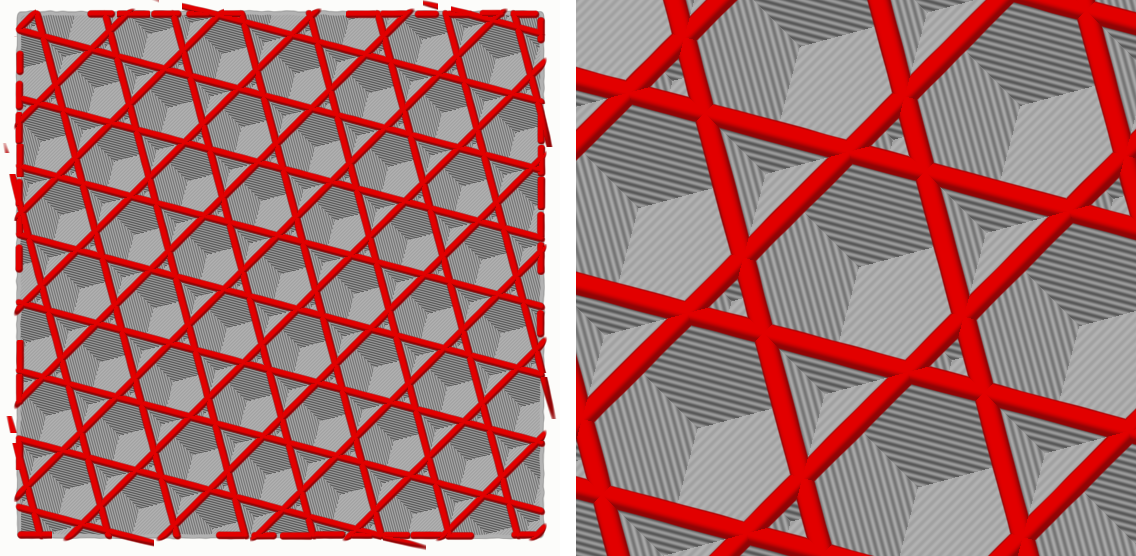
Left, the full canvas; right, a detail of the centre.
Give the GLSL for this pattern, as a WebGL 1 fragment shader.

```glsl
precision highp float;
uniform vec2 u_resolution;

#define SPACING 0.1176
#define LINE_PHASE vec3(0.609, 0.524, 0.476)
#define TUBE_RADIUS 0.0066
#define LAYERS 28.0
#define BODY_CENTER vec2(0.0007, -0.0058)
#define BODY_HALF 0.471
#define PATH_HALF 0.4655
#define DASHES_PER_SIDE 16.0
#define PAPER vec3(0.99, 0.99, 0.98)
#define RED vec3(0.885, 0.0, 0.0)
#define DARK_RED vec3(0.57, 0.015, 0.02)

// Unit normals of the three line families (y points down); A + B = C
const vec2 NORMAL_A = vec2(-0.2588, 0.9659);
const vec2 NORMAL_B = vec2(0.9659, -0.2588);
const vec2 NORMAL_C = vec2(0.7071, 0.7071);

float hash(vec2 p) {
  vec3 q = fract(vec3(p.xyx) * 0.1031);
  q += dot(q, q.yzx + 33.33);
  return fract((q.x + q.y) * q.z);
}

float noise(vec2 p) {
  vec2 i = floor(p), f = fract(p);
  f = f * f * (3.0 - 2.0 * f);
  return mix(mix(hash(i), hash(i + vec2(1.0, 0.0)), f.x),
             mix(hash(i + vec2(0.0, 1.0)), hash(i + vec2(1.0, 1.0)), f.x), f.y);
}

vec2 shorter(vec2 a, vec2 b) {
  return dot(a, a) < dot(b, b) ? a : b;
}

// Coordinates across the three families, one unit per line
vec3 latticeCoords(vec2 p) {
  return vec3(dot(p, NORMAL_A), dot(p, NORMAL_B), dot(p, NORMAL_C)) / SPACING + LINE_PHASE;
}

// Three sloping walls per cell, terraced by fine layers
float pocketGrey(vec3 g, float pixel) {
  vec3 wall = vec3(fract(g.xy), 1.0 - fract(g.z));
  float depth = min(wall.x, min(wall.y, wall.z));
  vec2 tone = vec2(0.665, 0.035);
  if (depth == wall.x) tone = vec2(0.475, 0.13);
  else if (depth == wall.y) tone = vec2(0.56, 0.10);
  float detail = 1.0 - smoothstep(0.3, 0.9, pixel * LAYERS / SPACING);
  return tone.x + tone.y * detail * cos(6.28318 * depth * LAYERS);
}

// Offset from the nearest lattice tube axis
vec2 latticeOffset(vec3 g) {
  vec3 d = (fract(g + 0.5) - 0.5) * SPACING;
  return shorter(d.x * NORMAL_A, shorter(d.y * NORMAL_B, d.z * NORMAL_C));
}

// Offset from a randomly broken tube along the upper side
vec2 dashOffset(vec2 p, float side) {
  float pitch = 2.0 * PATH_HALF / DASHES_PER_SIDE;
  float cell = clamp(floor((p.x + PATH_HALF) / pitch), 0.0, DASHES_PER_SIDE - 1.0);
  vec2 seed = vec2(cell + 3.0, side * 17.0 + 5.0);
  if (hash(seed) < 0.3) return vec2(1.0);
  float halfLength = pitch * mix(0.25, 0.45, hash(seed + 41.0));
  float x = p.x + PATH_HALF - (cell + 0.5) * pitch;
  float y = p.y + PATH_HALF + 0.002 * (hash(seed + 83.0) - 0.5);
  return vec2(x - clamp(x, -halfLength, halfLength), y);
}

vec3 tubeColor(vec2 offset) {
  vec2 n = offset / TUBE_RADIUS;
  float r2 = min(dot(n, n), 1.0);
  vec3 light = normalize(vec3(-0.35, -0.75, 0.9));
  float lit = dot(vec3(n, sqrt(1.0 - r2)), light);
  float body = smoothstep(0.15, 0.72, lit) * (1.0 - 0.7 * smoothstep(0.65, 1.0, r2));
  return mix(DARK_RED, RED, body);
}

void main() {
  float pixel = 1.0 / u_resolution.x;
  vec2 canvas = (gl_FragCoord.xy - 0.5 * u_resolution) * vec2(1.0, -1.0) * pixel;
  vec2 p = canvas - BODY_CENTER;
  vec2 inside = clamp(p, -PATH_HALF, PATH_HALF);
  vec3 g = latticeCoords(inside + BODY_CENTER);

  // Grey block with a paler, slightly uneven rim
  vec2 q = abs(p) - BODY_HALF + 0.008;
  float block = length(max(q, 0.0)) + min(max(q.x, q.y), 0.0) - 0.008;
  block += 0.003 * (noise(p * 90.0) - 0.5);
  float grey = mix(pocketGrey(g, pixel), 0.70, smoothstep(-0.009, -0.006, block));
  grey -= 0.13 * smoothstep(-0.003, 0.0, block);
  vec3 color = mix(vec3(grey), PAPER, smoothstep(-pixel, pixel, block));

  // Lattice tubes end in round caps at the rim
  vec2 offset = latticeOffset(g) + p - inside;

  // Broken runs around all four sides
  vec2 along = p;
  mat2 turn = mat2(1.0, 0.0, 0.0, 1.0);
  for (int side = 0; side < 4; side++) {
    offset = shorter(offset, dashOffset(along, float(side)) * turn);
    along = vec2(-along.y, along.x);
    turn = mat2(0.0, 1.0, -1.0, 0.0) * turn;
  }

  float radius = TUBE_RADIUS * (0.96 + 0.08 * noise(p * 60.0));
  float cover = 1.0 - smoothstep(-pixel, pixel, length(offset) - radius);
  gl_FragColor = vec4(mix(color, tubeColor(offset), cover), 1.0);
}
```
